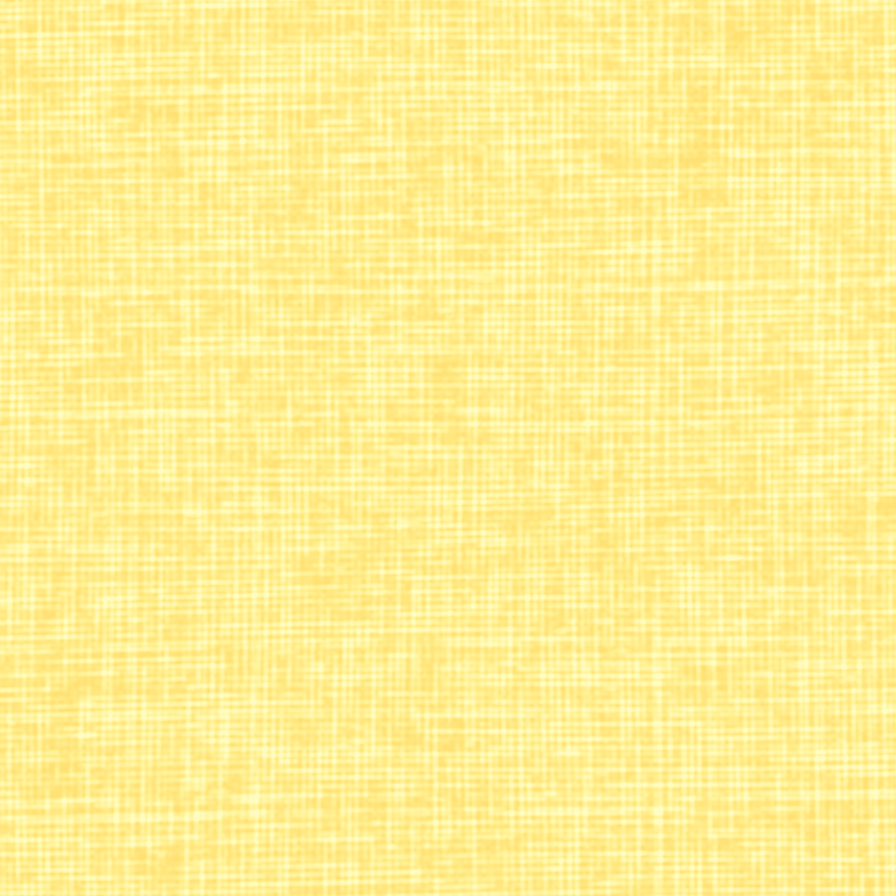
This texture is drawn by a Shadertoy shader. Its source:

```glsl
// Pale yellow linen cloth: fine uneven threads crossing at right angles, with small slubs.

const vec3 DEEP_YELLOW = vec3(1.0, 0.880, 0.450);
const vec3 MID_YELLOW  = vec3(1.0, 0.942, 0.572);
const vec3 PALE_YELLOW = vec3(1.0, 0.990, 0.760);

const float THREADS = 116.0;       // threads across the canvas
const float THREAD_JITTER = 0.45;  // unevenness of the spacing
const float THREAD_RADIUS = 0.56;  // soft half width, in spacings
const float WARP_GAIN = 0.54;
const float WEFT_GAIN = 0.62;
const float CROSSING_GAIN = 0.32;
const float CLOUD_GAIN = 0.13;
const float GRAIN_GAIN = 0.26;
const float GRAIN_SCALE = 200.0;
const float SLUB_GAIN = 0.36;
const float SLUB_GRID = 30.0;
const float SLUB_SHARE = 0.14;
const float BASE_TONE = 0.065;
const float MID_TONE = 0.4;        // tone at which the middle yellow sits

float hash(vec2 p) {
    vec3 q = fract(p.xyx * vec3(0.1031, 0.1030, 0.0973));
    q += dot(q, q.yzx + 33.33);
    return fract((q.x + q.y) * q.z);
}

float valueNoise(vec2 p) {
    vec2 cell = floor(p);
    vec2 f = smoothstep(0.0, 1.0, fract(p));
    float low = mix(hash(cell), hash(cell + vec2(1, 0)), f.x);
    float high = mix(hash(cell + vec2(0, 1)), hash(cell + vec2(1, 1)), f.x);
    return mix(low, high, f.y);
}

// Noise along one thread, independent of its neighbours
float strandNoise(float along, float id) {
    float cell = floor(along);
    float f = smoothstep(0.0, 1.0, fract(along));
    return mix(hash(vec2(cell, id)), hash(vec2(cell + 1.0, id)), f);
}

// One-dimensional cellular pattern of soft threads that fade along their length
float threads(float across, float along, float seed) {
    float pos = across * THREADS;
    float sum = 0.0;
    for (int i = -1; i <= 1; i++) {
        float id = floor(pos) + float(i);
        float key = id + seed;
        float center = id + 0.5 + THREAD_JITTER * (hash(vec2(key, seed)) - 0.5);
        float shift = 5.0 * hash(vec2(seed, key));
        float strength = 0.5 * strandNoise(along * 13.0 + shift, key)
                       + 0.5 * strandNoise(along * 46.0 + shift, key + 311.0);
        strength = smoothstep(0.05, 0.95, strength);
        sum += strength * (1.0 - smoothstep(0.0, THREAD_RADIUS, abs(pos - center)));
    }
    return sum;
}

// Sparse short thickened bits of yarn
float slubs(vec2 p) {
    p *= SLUB_GRID;
    float brightest = 0.0;
    for (int y = -1; y <= 1; y++) {
        for (int x = -1; x <= 1; x++) {
            vec2 cell = floor(p) + vec2(x, y);
            vec2 center = cell + vec2(hash(cell + 17.0), hash(cell + 53.0));
            float reach = mix(0.18, 0.6, hash(cell + 91.0));
            float d = length((p - center) / vec2(reach, 0.15));
            float present = step(hash(cell + 137.0), SLUB_SHARE);
            brightest = max(brightest, present * (1.0 - smoothstep(0.2, 1.0, d)));
        }
    }
    return brightest;
}

void mainImage(out vec4 fragColor, in vec2 fragCoord) {
    vec2 uv = fragCoord / iResolution.y;

    // Slight drift of the cloth, with the weft rising to the right
    vec2 drift = vec2(0.002 * sin(uv.y * 7.0 + 2.0 * sin(uv.x * 6.0)),
                      0.002 * sin(uv.x * 6.0 + 3.0 * sin(uv.y * 8.0)) - 0.012 * uv.x);
    vec2 cloth = uv + drift + 1.0;

    // Weave
    float warp = threads(cloth.x, cloth.y, 211.0);
    float weft = threads(cloth.y, cloth.x, 467.0);
    float tone = BASE_TONE + WARP_GAIN * warp + WEFT_GAIN * weft
               + CROSSING_GAIN * warp * weft;

    // Uneven dye, grain and slubs
    float cloud = 0.5 * valueNoise(cloth * vec2(6.0, 11.0))
                + 0.5 * valueNoise(cloth * vec2(17.0, 28.0) + 40.0);
    tone += CLOUD_GAIN * (cloud - 0.5);
    tone += GRAIN_GAIN * (valueNoise(cloth * GRAIN_SCALE) - 0.5);
    tone += SLUB_GAIN * slubs(cloth);

    // Colour ramp
    vec3 color = mix(DEEP_YELLOW, MID_YELLOW, clamp(tone / MID_TONE, 0.0, 1.0));
    color = mix(color, PALE_YELLOW, clamp((tone - MID_TONE) / (1.0 - MID_TONE), 0.0, 1.0));
    fragColor = vec4(color, 1.0);
}
```
